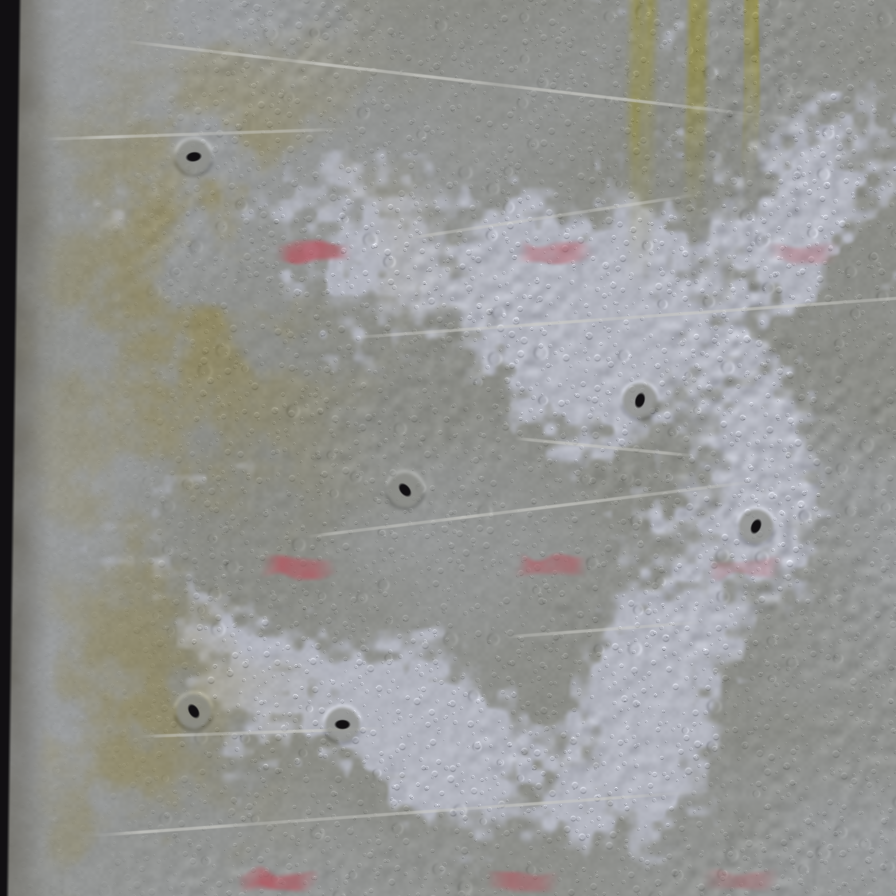
Write a WebGL 1 fragment shader that draws this texture.

```glsl
precision highp float;
// Weathered grey plastic sheet with glare, blisters, yellow stains, red dashes and scratches.
uniform vec2 u_resolution;

const vec3 GREY = vec3(0.545, 0.55, 0.53);
const vec3 PALE = vec3(0.605, 0.615, 0.625);
const vec3 GLARE = vec3(0.70, 0.71, 0.75);
const vec3 OCHRE = vec3(0.56, 0.52, 0.33);
const vec3 DRIP = vec3(0.58, 0.56, 0.31);
const vec3 RED = vec3(0.70, 0.34, 0.38);
const vec3 DIRT = vec3(0.42, 0.41, 0.38);
const vec3 BLACK = vec3(0.065, 0.06, 0.07);

float hash(vec2 p) {
  return fract(sin(dot(p, vec2(127.1, 311.7))) * 43758.5453);
}

float noise(vec2 p) {
  vec2 i = floor(p), f = fract(p);
  f = f * f * (3.0 - 2.0 * f);
  return mix(mix(hash(i), hash(i + vec2(1.0, 0.0)), f.x),
             mix(hash(i + vec2(0.0, 1.0)), hash(i + vec2(1.0)), f.x), f.y);
}

float fbm(vec2 p) {
  float sum = 0.0, amp = 0.533;
  for (int i = 0; i < 4; i++) {
    sum += amp * noise(p);
    p = mat2(1.6, 1.2, -1.2, 1.6) * p + 3.7;
    amp *= 0.5;
  }
  return sum;
}

mat2 rotation(float a) {
  return mat2(cos(a), sin(a), -sin(a), cos(a));
}

// Soft elliptical spot, 1 at its centre.
float blob(vec2 p, vec2 centre, vec2 size, float angle) {
  vec2 q = rotation(-angle) * (p - centre) / size;
  return exp(-dot(q, q));
}

// Lit and shaded rims of scattered round blisters.
float blisters(vec2 p, float cells, float density, float seed) {
  vec2 g = rotation(seed) * p * cells;
  vec2 id = floor(g) + seed * 17.0;
  vec2 centre = 0.32 + 0.36 * vec2(hash(id), hash(id + 7.3));
  vec2 d = (fract(g) - centre) / mix(0.13, 0.3, hash(id + 3.1));
  float rim = (length(d) - 0.7) * 4.5;
  return step(hash(id + 5.7), density) * exp(-rim * rim) * dot(d, vec2(-0.5, 0.85));
}

// Thin line that breaks up and fades along its length.
float scratch(vec2 p, vec2 start, vec2 span, float width) {
  float t = clamp(dot(p - start, span) / dot(span, span), 0.0, 1.0);
  float dist = length(p - start - span * t);
  float fade = smoothstep(0.0, 0.1, t) * smoothstep(1.0, 0.75, t);
  return fade * (0.4 + 0.6 * noise(p * 25.0)) * smoothstep(width, width * 0.2, dist);
}

float glareMask(vec2 p) {
  float field = blob(p, vec2(0.50, 0.70), vec2(0.20, 0.13), -0.5)
              + blob(p, vec2(0.70, 0.60), vec2(0.11, 0.13), 0.0)
              + blob(p, vec2(0.86, 0.48), vec2(0.06, 0.18), 0.1)
              + blob(p, vec2(0.91, 0.77), vec2(0.06, 0.10), -0.4)
              + blob(p, vec2(0.45, 0.18), vec2(0.23, 0.08), -0.4)
              + blob(p, vec2(0.74, 0.24), vec2(0.08, 0.16), -0.2);
  field += 1.3 * (fbm(p * 8.0) - 0.5) + 0.55 * (noise(p * 75.0) - 0.5);
  return smoothstep(0.35, 0.75, field);
}

void main() {
  vec2 p = gl_FragCoord.xy / u_resolution;
  float inner = smoothstep(0.08, 0.3, p.x);

  // Clouded sheet, paler along the left and top
  float cloud = fbm(p * vec2(4.0, 5.0) + 9.0);
  float pale = 0.5 * (1.0 - inner) + 0.35 * smoothstep(0.75, 1.0, p.y) + 1.8 * (cloud - 0.4);
  vec3 col = mix(GREY, PALE, clamp(pale, 0.0, 1.0));
  float glare = glareMask(p);
  col = mix(col, GLARE, glare);

  // Ochre stains and vertical drips
  float stain = blob(p, vec2(0.22, 0.70), vec2(0.16, 0.25), -0.2)
              + 0.8 * blob(p, vec2(0.15, 0.18), vec2(0.12, 0.25), 0.0);
  stain *= smoothstep(0.42, 0.72, fbm(p * 13.0 + 4.0));
  col = mix(col, OCHRE, 0.75 * min(stain, 1.0));
  for (int i = 0; i < 3; i++) {
    float k = float(i);
    float offset = abs(p.x - 0.717 - 0.06 * k + 0.008 * (noise(p * 9.0) - 0.5));
    float reach = smoothstep(0.66 + 0.06 * k, 0.95, p.y);
    float streak = smoothstep(0.021 - 0.005 * k, 0.006, offset);
    col = mix(col, DRIP, streak * reach * (0.45 + 0.5 * noise(p * vec2(110.0, 14.0))));
  }

  // Embossed grain and blisters
  vec2 lit = vec2(-0.25, 0.4);
  float grain = noise(p * 95.0 - lit) - noise(p * 95.0 + lit);
  float patchy = smoothstep(0.35, 0.65, fbm(p * 6.0 + 21.0));
  float relief = 0.07 * grain * (0.4 + patchy);
  relief += 0.16 * blisters(p, 62.0, 0.45, 0.4) + 0.13 * blisters(p, 95.0, 0.5, 1.1);
  relief += 0.12 * blisters(p, 30.0, 0.2, 2.3);
  col += relief * mix(0.25, 1.0, inner) * (0.65 + 0.5 * glare);
  col += 0.025 * (noise(p * 230.0) - 0.5);

  // Rows of smeared red dashes
  for (int i = 0; i < 9; i++) {
    float row = floor(float(i) / 3.0), k = mod(float(i), 3.0);
    vec2 centre = vec2(0.31 + 0.25 * k + 0.09 * hash(vec2(row, k)), 0.017 + 0.35 * row);
    vec2 q = abs(p - centre + 0.012 * (noise(p * 45.0) - 0.5));
    float dash = smoothstep(0.045, 0.02, q.x) * smoothstep(0.014, 0.005, q.y);
    col = mix(col, RED, dash * (0.85 - 0.25 * k) * (0.6 + 0.4 * noise(p * 70.0)));
  }

  // Long shallow scratches
  for (int i = 0; i < 9; i++) {
    float k = float(i);
    vec2 start = vec2(0.6 * hash(vec2(k, 2.0)), (k + 0.6) / 9.0);
    float run = mix(0.2, 0.8, hash(vec2(k, 5.0)));
    vec2 span = run * vec2(1.0, 0.3 * (hash(vec2(k, 8.0)) - 0.4));
    col = mix(col, vec3(0.80, 0.80, 0.78), 0.75 * scratch(p, start, span, 0.0028));
  }

  // Dark specks, each in a wet ring
  for (int i = 0; i < 6; i++) {
    float k = float(i);
    vec2 d = p - 0.1 - vec2(0.85, 0.8) * vec2(hash(vec2(k, 11.0)), hash(vec2(k, 14.0)));
    float dist = length(d), ring = (dist - 0.021) / 0.003;
    col = mix(col, GREY, 0.7 * smoothstep(0.022, 0.016, dist));
    col += 0.09 * exp(-ring * ring) * sign(d.y) * smoothstep(0.0, 0.01, abs(d.y));
    float speck = length(rotation(k) * d * vec2(1.0, 1.6));
    col = mix(col, BLACK, smoothstep(0.010, 0.006, speck));
  }

  // Grimy margin and dark left edge
  float margin = p.x - mix(0.008, 0.022, p.y);
  float grime = smoothstep(0.05, 0.0, margin) * (0.4 + 0.6 * fbm(p * 20.0));
  col = mix(col, DIRT, grime);
  col = mix(BLACK, col, smoothstep(-0.002, 0.003, margin));

  gl_FragColor = vec4(col, 1.0);
}
```
